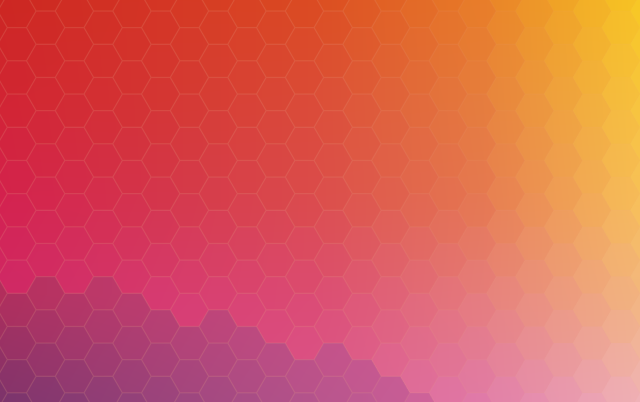
This background is drawn by a WebGL 2 fragment shader. Its source:

```glsl
#version 300 es
precision highp float;
// Honeycomb mosaic over a warm gradient, with a stepped violet corner.
uniform vec2 u_resolution;
out vec4 fragColor;

const float ASPECT = 1.59;
const float CELL_HEIGHT = 0.0826;
const vec2 FIRST_CENTER = vec2(0.042, 0.890);
const vec3 LINE_COLOR = vec3(0.90, 0.64, 0.52);

// Center of the flat-topped hexagon that holds p.
vec2 hexCenter(vec2 p, float height) {
    vec2 period = height * vec2(sqrt(3.0), 1.0);
    vec2 a = round(p / period) * period;
    vec2 b = (floor(p / period) + 0.5) * period;
    return distance(p, a) < distance(p, b) ? a : b;
}

// Distance from a point inside the hexagon to its border.
float hexBorder(vec2 offset, float height) {
    vec2 q = abs(offset);
    return 0.5 * height - max(q.y, dot(q, vec2(0.8660, 0.5)));
}

// Five evenly spaced color stops, t from 0 to 4.
vec3 ramp(float t, vec3 a, vec3 b, vec3 c, vec3 d, vec3 e) {
    vec3 color = mix(a, b, clamp(t, 0.0, 1.0));
    color = mix(color, c, clamp(t - 1.0, 0.0, 1.0));
    color = mix(color, d, clamp(t - 2.0, 0.0, 1.0));
    return mix(color, e, clamp(t - 3.0, 0.0, 1.0));
}

// Red to yellow across, turning pink towards the bottom.
vec3 warmField(vec2 p) {
    float x = 4.0 * p.x / ASPECT;
    float y = 4.0 * (1.0 - p.y);
    vec3 top = ramp(x, vec3(0.80, 0.15, 0.13), vec3(0.83, 0.21, 0.14),
        vec3(0.86, 0.30, 0.13), vec3(0.91, 0.49, 0.16), vec3(0.97, 0.78, 0.14));
    vec3 upper = ramp(x, vec3(0.82, 0.14, 0.20), vec3(0.83, 0.21, 0.20),
        vec3(0.86, 0.30, 0.22), vec3(0.90, 0.49, 0.24), vec3(0.97, 0.77, 0.24));
    vec3 middle = ramp(x, vec3(0.83, 0.13, 0.31), vec3(0.83, 0.21, 0.30),
        vec3(0.86, 0.30, 0.30), vec3(0.90, 0.47, 0.32), vec3(0.97, 0.75, 0.35));
    vec3 lower = ramp(x, vec3(0.81, 0.16, 0.41), vec3(0.84, 0.23, 0.45),
        vec3(0.86, 0.30, 0.46), vec3(0.90, 0.49, 0.50), vec3(0.95, 0.71, 0.51));
    vec3 bottom = ramp(x, vec3(0.80, 0.20, 0.48), vec3(0.85, 0.27, 0.52),
        vec3(0.86, 0.34, 0.57), vec3(0.88, 0.48, 0.66), vec3(0.94, 0.70, 0.72));
    return ramp(y, top, upper, middle, lower, bottom);
}

// Raspberry above, deep violet at the lower left.
vec3 violetField(vec2 p) {
    float x = clamp(p.x / 1.08, 0.0, 1.0);
    float y = clamp((0.27 - p.y) / 0.27, 0.0, 1.0);
    vec3 above = mix(vec3(0.70, 0.18, 0.36), vec3(0.86, 0.35, 0.57), x);
    vec3 below = mix(vec3(0.48, 0.20, 0.42), vec3(0.80, 0.38, 0.60), x);
    return mix(above, below, y);
}

// Whole cells below a falling line turn violet, fading out to the right.
float violetMask(vec2 center) {
    float limit = min(0.296, 0.292 - 0.32 * (center.x - 0.257));
    return step(center.y, limit) * (1.0 - smoothstep(0.98, 1.2, center.x));
}

vec3 mosaic(vec2 p, float pixel) {
    vec2 center = FIRST_CENTER + hexCenter(p - FIRST_CENTER, CELL_HEIGHT);
    vec2 tone = mix(p, center, 0.65);
    vec3 color = mix(warmField(tone), violetField(tone), violetMask(center));

    // Thin pale outlines, fainter on the bright side.
    float border = hexBorder(p - center, CELL_HEIGHT);
    float line = clamp((0.001 + 0.5 * pixel - border) / pixel, 0.0, 1.0);
    float strength = mix(0.28, 0.06, smoothstep(0.7, 1.5, p.x));
    return mix(color, LINE_COLOR, line * strength);
}

void main() {
    float pixel = 1.0 / u_resolution.y;
    vec3 color = vec3(0.0);
    // Four samples per pixel smooth the color steps.
    for (int i = 0; i < 4; i++) {
        vec2 shift = 0.5 * vec2(i % 2, i / 2) - 0.25;
        color += mosaic((gl_FragCoord.xy + shift) * pixel, pixel);
    }
    fragColor = vec4(0.25 * color, 1.0);
}
```
